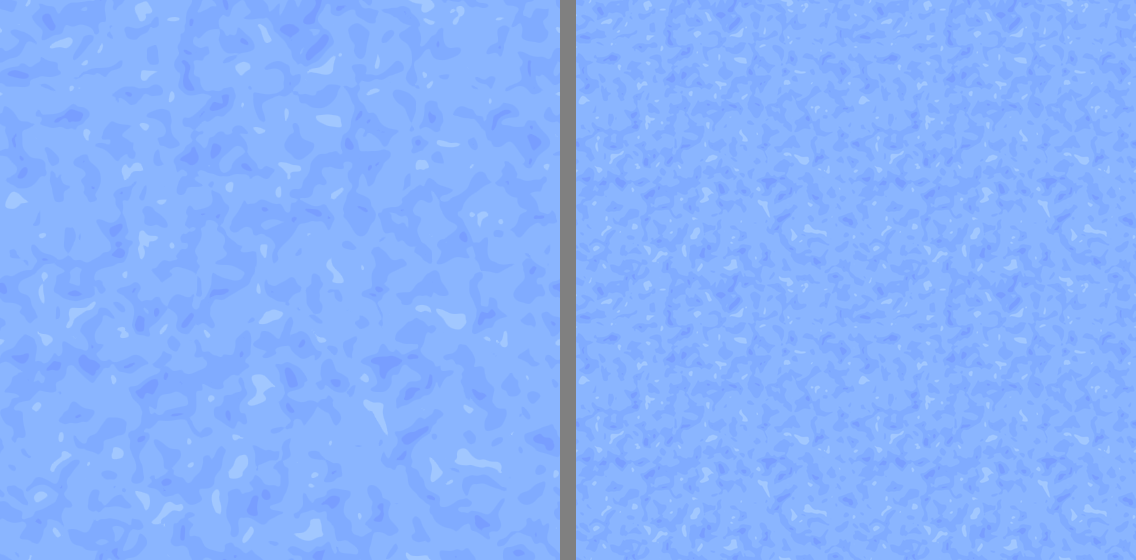
Left: one tile. Right: repeated 2 by 2.
Write a Shadertoy shader that draws this texture.

```glsl
// Tiling pale blue mottle: layered noise cut into four flat tones.

float hash(vec2 cell, float seed) {
    return fract(sin(dot(cell, vec2(127.1, 311.7)) + seed * 17.3) * 43758.5453);
}

// Slope of a random direction at a lattice corner, wrapped every n cells
float cornerSlope(vec2 cell, vec2 offset, float n, float seed) {
    float angle = 6.2831853 * hash(mod(cell, n), seed);
    return dot(vec2(cos(angle), sin(angle)), offset);
}

// Gradient noise with n whole cells across the canvas
float wrapNoise(vec2 uv, float n, float seed) {
    vec2 p = uv * n + vec2(0.37, 0.71) * seed;
    vec2 cell = floor(p);
    vec2 f = p - cell;
    vec2 blend = f * f * f * (f * (f * 6.0 - 15.0) + 10.0);
    vec2 e = vec2(0.0, 1.0);
    float low = mix(cornerSlope(cell, f, n, seed),
                    cornerSlope(cell + e.yx, f - e.yx, n, seed), blend.x);
    float high = mix(cornerSlope(cell + e.xy, f - e.xy, n, seed),
                     cornerSlope(cell + e.yy, f - e.yy, n, seed), blend.x);
    return mix(low, high, blend.y);
}

// Broad clumps, main blobs and ragged outlines, gently warped
float mottle(vec2 uv) {
    vec2 warp = vec2(wrapNoise(uv, 18.0, 4.0), wrapNoise(uv, 18.0, 5.0));
    uv += 0.025 * warp;
    return 0.6 * wrapNoise(uv, 11.0, 1.0)
         + wrapNoise(uv, 23.0, 2.0)
         + 0.4 * wrapNoise(uv, 47.0, 3.0);
}

// Antialiased step from 0 to 1 where the height passes a level
float cut(float height, float level, float blur) {
    return clamp((height - level) / blur + 0.5, 0.0, 1.0);
}

void mainImage(out vec4 fragColor, in vec2 fragCoord) {
    vec2 uv = fragCoord / iResolution.xy;
    float height = mottle(uv);
    float blur = max(fwidth(height), 0.0001);

    // Nested tones from deepest core to bright fleck
    vec3 color = vec3(0.47, 0.62, 1.0);
    color = mix(color, vec3(0.50, 0.67, 1.0), cut(height, -0.50, blur));
    color = mix(color, vec3(0.54, 0.71, 1.0), cut(height, -0.117, blur));
    color = mix(color, vec3(0.63, 0.78, 1.0), cut(height, 0.50, blur));
    fragColor = vec4(color, 1.0);
}
```
